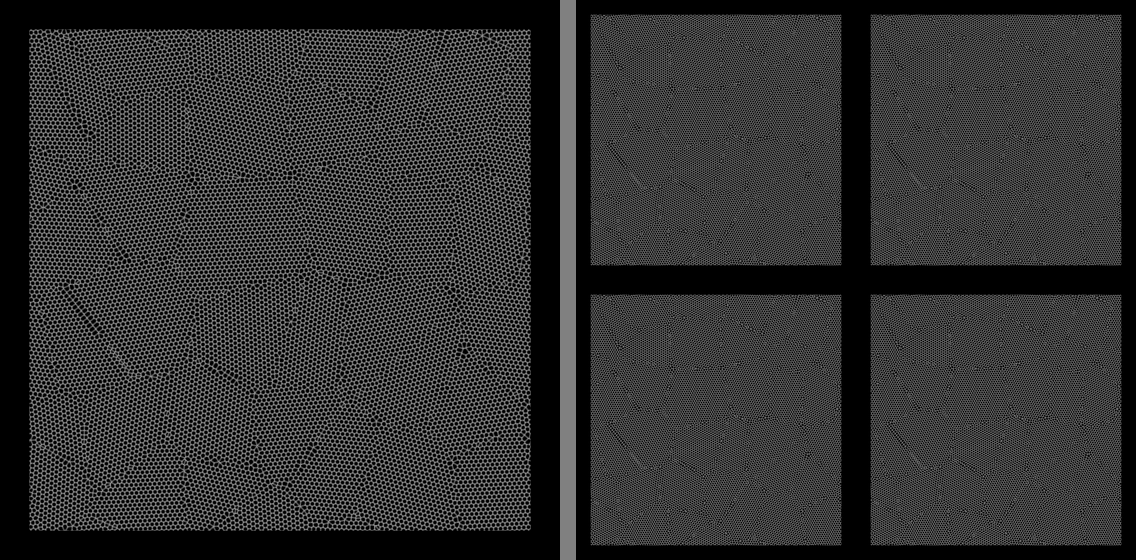
Left: one tile. Right: repeated 2 by 2.
Reproduce this pattern procedurally as a Shadertoy shader.

```glsl
// A polycrystalline honeycomb sheet in a black frame. Grains are wrapped Voronoi
// regions, each holding a turned triangular lattice of ring centres; centres at
// grain borders settle by springs, and the Voronoi edges of all centres are the bonds.

#define FRAME 0.0515      // black margin, in canvas units
#define RINGS 108.0       // rings across the sheet
#define GRID 6.0          // grains across the sheet
#define REACH 2.7         // search radius, in rings
#define BORDER_GAP 0.07   // empty strip on each side of a grain border
#define SPRING 0.36       // strength of the border relaxation
#define BOND_WIDTH 0.31
#define BOND_LIGHT 0.335
#define ATOM_RADIUS 0.34
#define ATOM_LIGHT 0.245

const int MAX_GRAINS = 8;
const int MAX_RINGS = 48;

vec2 hash2(vec2 c) {
    return fract(sin(vec2(dot(c, vec2(127.1, 311.7)), dot(c, vec2(269.5, 183.3)))) * 43758.5453);
}

// Grain seed in ring units; the random offset wraps with the sheet
vec2 grainSeed(vec2 cell) {
    return (cell + hash2(mod(cell, GRID) + 3.0)) * RINGS / GRID;
}

// Lattice basis of a grain, turned by a random angle up to 60 degrees
mat2 grainBasis(vec2 cell) {
    float a = hash2(mod(cell, GRID) + 41.0).x * 1.0472;
    return mat2(cos(a), sin(a), -sin(a), cos(a)) * mat2(1.0, 0.0, 0.5, 0.8660);
}

// Signed distance to the bisector of two points, positive on the side of own
float bisector(vec2 q, vec2 own, vec2 other) {
    return dot(0.5 * (own + other) - q, normalize(other - own));
}

void mainImage(out vec4 fragColor, in vec2 fragCoord) {
    vec2 uv = fragCoord / iResolution.xy;
    vec2 p = (uv - FRAME) / (1.0 - 2.0 * FRAME) * RINGS;
    vec2 inside = min(p, RINGS - p);
    float border = min(inside.x, inside.y);
    fragColor = vec4(0.0, 0.0, 0.0, 1.0);
    if (border < 0.0) return;

    // Nearest grain
    vec2 home = floor(p * GRID / RINGS), nearCell = home;
    float nearest = 1e6;
    for (int k = 0; k < 25; k++) {
        vec2 cell = home + vec2(k % 5 - 2, k / 5 - 2);
        float d = distance(p, grainSeed(cell));
        if (d < nearest) { nearest = d; nearCell = cell; }
    }

    // All grains whose border is within reach
    vec2 cells[MAX_GRAINS], seeds[MAX_GRAINS];
    cells[0] = nearCell;
    seeds[0] = grainSeed(nearCell);
    int grains = 1;
    for (int k = 0; k < 25; k++) {
        vec2 cell = home + vec2(k % 5 - 2, k / 5 - 2);
        if (cell == nearCell || grains >= MAX_GRAINS) continue;
        vec2 seed = grainSeed(cell);
        if (bisector(p, seeds[0], seed) < REACH) {
            cells[grains] = cell;
            seeds[grains++] = seed;
        }
    }

    // Ring centres around p, each kept only inside its own grain
    vec2 rings[MAX_RINGS], relaxed[MAX_RINGS];
    int count = 0;
    for (int g = 0; g < grains; g++) {
        mat2 basis = grainBasis(cells[g]);
        vec2 base = round(inverse(basis) * (p - seeds[g]));
        for (int k = 0; k < 49; k++) {
            vec2 q = seeds[g] + basis * (base + vec2(k % 7 - 3, k / 7 - 3));
            bool keep = distance(p, q) < REACH && count < MAX_RINGS;
            for (int h = 0; h < grains && keep; h++)
                if (h != g) keep = bisector(q, seeds[g], seeds[h]) > BORDER_GAP;
            if (keep) rings[count++] = q;
        }
    }

    // Springs push crowded centres apart, pull loose ones in; find the closest one
    int closest = 0;
    float closestDist = 1e6;
    for (int i = 0; i < count; i++) {
        vec2 shift = vec2(0.0);
        for (int j = 0; j < count && grains > 1; j++) {
            vec2 away = rings[i] - rings[j];
            float d = length(away);
            if (j != i && d < 1.45) shift += away / max(d, 0.01) * (1.0 - d);
        }
        relaxed[i] = rings[i] + SPRING * shift;
        float d = distance(p, relaxed[i]);
        if (d < closestDist) { closestDist = d; closest = i; }
    }

    // Distances to the two nearest bonds, and from them to the atom they share
    float e1 = 1e3, e2 = 1e3;
    for (int j = 0; j < count; j++) {
        if (j == closest) continue;
        float e = bisector(p, relaxed[closest], relaxed[j]);
        e2 = min(e2, max(e, e1));
        e1 = min(e1, e);
    }
    float atomDist = sqrt((e1 * e1 + e2 * e2 - e1 * e2) * 4.0 / 3.0);

    float light = BOND_LIGHT * (1.0 - smoothstep(0.02, BOND_WIDTH, e1))
                + ATOM_LIGHT * (1.0 - smoothstep(0.0, ATOM_RADIUS, atomDist));
    fragColor.rgb = vec3(light * smoothstep(0.0, 0.25, border));
}
```
